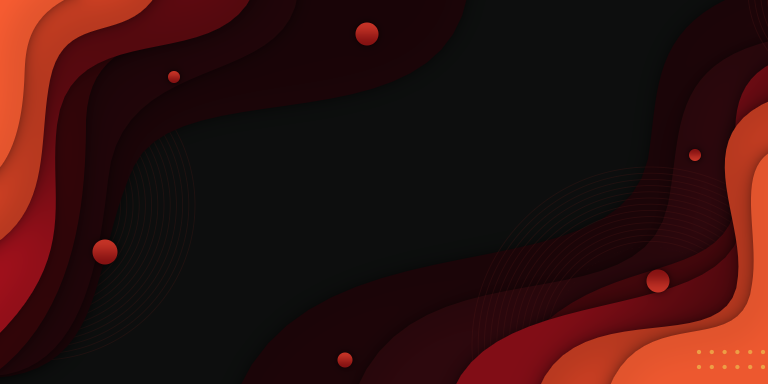
Write a Shadertoy shader that draws this background.

```glsl
// Layered red and orange paper waves in two corners of a dark canvas, with thin rings and dots.
#define GRID 384.0        // design units along the canvas height
#define STEPS 20          // segments per cubic curve
#define SHADOW 0.30       // darkness cast around each wave
#define SHADOW_SIZE 7.0
#define RING_GAP 6.2
#define RING_ALPHA 0.26
#define NIGHT  vec3(0.050, 0.056, 0.054)
#define WINE   vec3(0.105, 0.018, 0.030)
#define RED    vec3(0.440, 0.045, 0.075)
#define RUST   vec3(0.760, 0.235, 0.130)
#define ORANGE vec3(0.930, 0.345, 0.185)

float pixel; // size of one pixel in design units

float cover(float d) { return clamp(0.5 - d / pixel, 0.0, 1.0); }

vec2 cubic(vec2 a, vec2 b, vec2 c, vec2 d, float t) {
    float s = 1.0 - t;
    return s*s*s*a + 3.0*s*s*t*b + 3.0*s*t*t*c + t*t*t*d;
}

// Adds one cubic to field: x = squared distance, y = crossing sign of a ray to the right
void addCurve(inout vec2 field, vec2 p, vec2 a, vec2 b, vec2 c, vec2 d) {
    vec2 from = a;
    for (int i = 1; i <= STEPS; i++) {
        vec2 to = cubic(a, b, c, d, float(i) / float(STEPS));
        vec2 edge = to - from, rel = p - from;
        vec2 gap = rel - edge * clamp(dot(rel, edge) / dot(edge, edge), 0.0, 1.0);
        field.x = min(field.x, dot(gap, gap));
        if ((from.y > p.y) != (to.y > p.y) && rel.x < edge.x * rel.y / edge.y) field.y = -field.y;
        from = to;
    }
}

// Fills the corner at the origin, bounded by two joined cubics, over a soft shadow
void wave(inout vec3 col, vec2 p, vec3 tint, vec3 deep,
          vec2 a, vec2 b, vec2 c, vec2 d, vec2 e, vec2 f, vec2 g) {
    vec2 field = vec2(1e6, 1.0);
    addCurve(field, p, a, b, c, d);
    addCurve(field, p, d, e, f, g);
    float dist = sqrt(field.x) * field.y;
    col *= 1.0 - SHADOW * exp(-max(dist, 0.0) / SHADOW_SIZE);
    vec3 fill = mix(tint, deep, smoothstep(0.0, 45.0, -dist));
    col = mix(col, fill, cover(dist));
}

// Concentric hairlines between two radii
void rings(inout vec3 col, vec2 p, vec2 center, float inner, float outer) {
    float r = length(p - center);
    float line = abs(fract((outer - r) / RING_GAP + 0.5) - 0.5) * RING_GAP;
    float band = step(inner, r) * step(r, outer + 1.0);
    col = mix(col, vec3(0.36, 0.10, 0.09), RING_ALPHA * band * cover(line - 0.4));
}

// Shaded ball, lighter on top
void ball(inout vec3 col, vec2 p, vec2 center, float radius) {
    vec2 q = p - center;
    float d = length(q) - radius;
    col *= 1.0 - 0.35 * exp(-max(d, 0.0) / 3.0);
    vec3 tint = mix(vec3(0.77, 0.20, 0.15), vec3(0.52, 0.07, 0.07), smoothstep(-radius, radius, q.y));
    col = mix(col, tint, cover(d));
}

void mainImage(out vec4 fragColor, in vec2 fragCoord) {
    pixel = GRID / iResolution.y;
    vec2 size = iResolution.xy * pixel;
    vec2 p = vec2(fragCoord.x * pixel, size.y - fragCoord.y * pixel); // from top left
    vec2 q = size - p;                                                // from bottom right
    vec3 col = NIGHT;

    // Top left corner, back to front
    if (p.y > 115.0) rings(col, p, vec2(40, 205), 75.0, 155.0);
    wave(col, p, WINE, WINE * 0.95, vec2(468, -6), vec2(440, 150), vec2(180, 70),
         vec2(134, 166), vec2(90, 260), vec2(110, 370), vec2(-6, 378));
    wave(col, p, WINE * 1.2, WINE * 1.1, vec2(298, -6), vec2(285, 90), vec2(120, 50),
         vec2(108, 180), vec2(98, 270), vec2(80, 370), vec2(-6, 376));
    wave(col, p, RED * 0.43, RED * 0.55, vec2(220, -5), vec2(170, 50), vec2(90, 30),
         vec2(86, 120), vec2(86, 190), vec2(80, 310), vec2(-6, 374));
    vec3 leftRed = RED * mix(0.75, 1.3, smoothstep(40.0, 280.0, p.y));
    wave(col, p, leftRed, leftRed * 1.1, vec2(253, -6), vec2(215, 75), vec2(70, 15),
         vec2(57, 125), vec2(48, 200), vec2(80, 255), vec2(-6, 339));
    wave(col, p, RUST * 0.95, RUST * 1.08, vec2(156, -5), vec2(125, 45), vec2(64, 10),
         vec2(50, 80), vec2(38, 140), vec2(52, 205), vec2(-5, 244));
    wave(col, p, ORANGE * 0.96, ORANGE * 1.04, vec2(72, -4), vec2(20, 20), vec2(26, 60),
         vec2(24, 85), vec2(22, 120), vec2(14, 155), vec2(-6, 174));

    // Bottom right corner, back to front
    wave(col, q, WINE, WINE * 1.1, vec2(530, -6), vec2(450, 175), vec2(150, 85),
         vec2(120, 225), vec2(108, 300), vec2(120, 370), vec2(-8, 402));
    wave(col, q, WINE * 1.5, WINE * 1.7, vec2(412, -6), vec2(350, 145), vec2(125, 55),
         vec2(100, 180), vec2(86, 250), vec2(100, 320), vec2(-6, 344));
    rings(col, q, vec2(118, 39), 98.0, 178.0);
    rings(col, q, vec2(-82, 394), 75.0, 102.0);
    wave(col, q, RED * 0.6, RED * 0.5, vec2(272, -6), vec2(205, 140), vec2(60, 90),
         vec2(34, 170), vec2(20, 210), vec2(10, 290), vec2(-6, 305));
    vec3 rightRed = RED * mix(0.7, 1.15, smoothstep(60.0, 260.0, q.x + q.y * 0.5));
    wave(col, q, rightRed, rightRed, vec2(315, -6), vec2(270, 100), vec2(60, 60),
         vec2(28, 150), vec2(20, 210), vec2(60, 290), vec2(-6, 322));
    wave(col, q, RUST * 0.95, RUST * 1.05, vec2(230, -6), vec2(190, 95), vec2(34, 20),
         vec2(30, 108), vec2(24, 170), vec2(82, 250), vec2(-6, 285));
    wave(col, q, ORANGE * 0.95, ORANGE, vec2(160, -6), vec2(125, 85), vec2(24, 22),
         vec2(16, 100), vec2(8, 150), vec2(34, 215), vec2(-6, 234));

    // Floating balls
    ball(col, p, vec2(367, 34), 11.5);
    ball(col, p, vec2(174, 77), 6.0);
    ball(col, p, vec2(105, 252), 12.5);
    ball(col, p, vec2(345, 360), 7.5);
    ball(col, q, vec2(110, 103), 11.5);
    ball(col, q, vec2(73, 229), 6.0);

    // Two rows of small dots
    vec2 cell = vec2(12.8, 15.0);
    vec2 id = clamp(floor((q - vec2(5, 17)) / cell + 0.5), vec2(0), vec2(5, 1));
    float dots = length(q - vec2(5, 17) - id * cell) - 2.1;
    col = mix(col, vec3(0.93, 0.62, 0.27), cover(dots));
    fragColor = vec4(col, 1.0);
}
```
